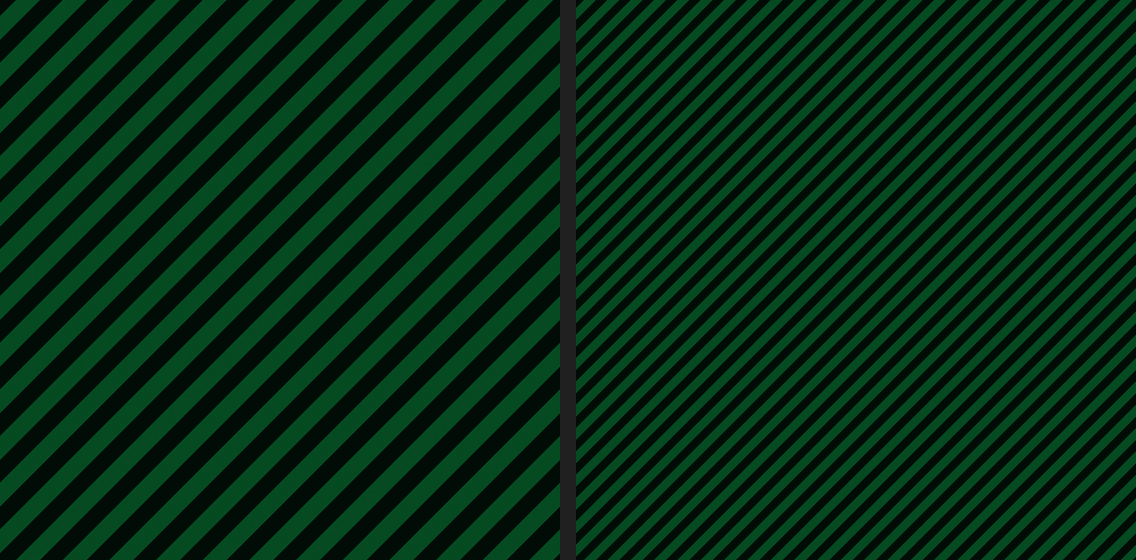
Left, the tile; right, the same tile 2 across and 2 down.
This pattern is drawn by a WebGL 2 fragment shader. Its source:

```glsl
#version 300 es
precision highp float;
// Twelve diagonal green stripes on near-black, rising to the right.
// A folded sawtooth of x - y gives the distance to each stripe edge;
// a thin lighter rim and a faint wrapping grain finish the surface.

uniform vec2 u_resolution;
out vec4 fragColor;

// Random unit gradient for a lattice cell, wrapped so the noise tiles
vec2 cellGradient(vec2 cell, float cells) {
    cell = mod(cell, cells);
    vec3 p = fract(cell.xyx * vec3(0.1031, 0.1030, 0.0973));
    p += dot(p, p.yzx + 33.33);
    float angle = 6.28318 * fract((p.x + p.y) * p.z);
    return vec2(cos(angle), sin(angle));
}

// Gradient noise repeating after a whole number of cells
float gradientNoise(vec2 uv, float cells) {
    vec2 cell = floor(uv * cells);
    vec2 f = fract(uv * cells);
    vec2 w = f * f * f * (f * (f * 6.0 - 15.0) + 10.0);
    vec2 e = vec2(1.0, 0.0);
    float a = dot(cellGradient(cell, cells), f);
    float b = dot(cellGradient(cell + e.xy, cells), f - e.xy);
    float c = dot(cellGradient(cell + e.yx, cells), f - e.yx);
    float d = dot(cellGradient(cell + e.xx, cells), f - e.xx);
    return mix(mix(a, b, w.x), mix(c, d, w.x), w.y);
}

void main() {
    vec2 uv = gl_FragCoord.xy / u_resolution;

    // Signed distance inside the stripe, in repeats
    float phase = fract(12.0 * (uv.x - uv.y) - 0.1);
    float inside = 0.255 - abs(phase - 0.5);

    // One pixel measured across the stripe
    float pixel = 12.0 * length(1.0 / u_resolution);
    float stripe = smoothstep(-0.6 * pixel, 0.6 * pixel, inside);

    // Lighter rim along both edges of the stripe
    float rim = 1.0 - smoothstep(0.025, 0.05, inside);
    vec3 green = mix(vec3(0.02, 0.29, 0.13), vec3(0.02, 0.315, 0.14), rim);
    vec3 color = mix(vec3(0.006, 0.046, 0.025), green, stripe);

    // Faint grain
    color *= 1.0 + 0.03 * gradientNoise(uv, 128.0);
    fragColor = vec4(color, 1.0);
}
```
